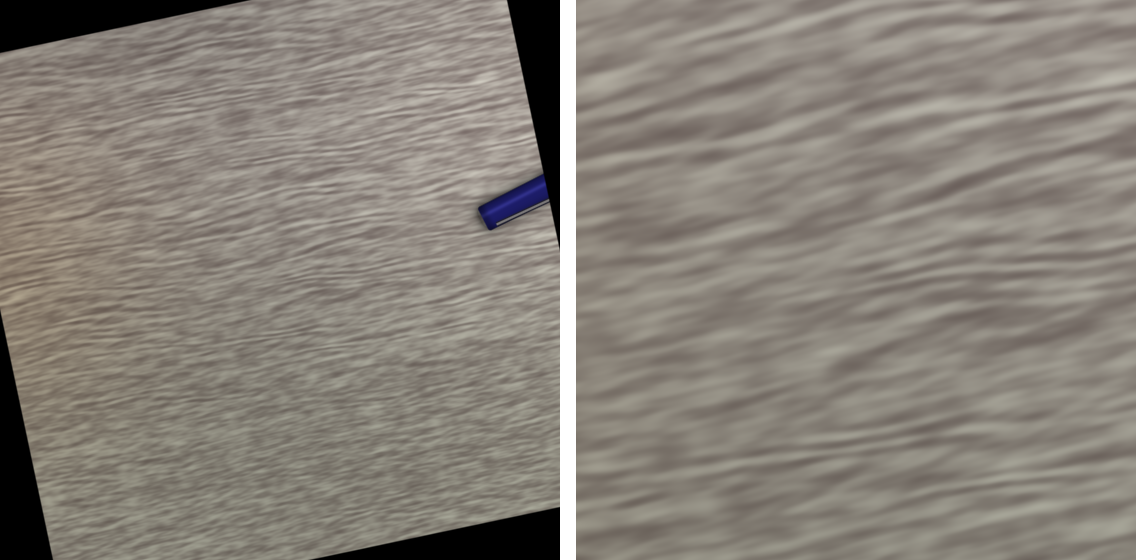
Left, the full canvas; right, a detail of the centre.
A Shadertoy shader for this texture:

```glsl
// A pale wood board, turned on a black ground, with a blue pen cap at its right.
// Narrow growth lines come from a wave whose phase is bent by gradient noise;
// slanted dashes and fine pores break them up, broad gradients add room light.

#define BOARD_ANGLE 0.2085
#define GRAIN_ANGLE 0.170
#define PEN_ANGLE 0.475
#define LINE_COUNT 60.0
#define DASH_FREQ vec2(20.0, 118.0)
#define PORE_FREQ vec2(50.0, 195.0)
#define GRAIN_CONTRAST 1.0
#define WOOD_DARK vec3(0.445, 0.408, 0.388)
#define WOOD_PALE vec3(0.640, 0.626, 0.588)
#define PEN_BLUE vec3(0.100, 0.100, 0.370)
#define PEN_TIP vec2(0.363, 0.108)

// Coordinates along and across an axis at the given angle
vec2 toAxes(vec2 p, float angle) {
    float c = cos(angle), s = sin(angle);
    return vec2(c * p.x + s * p.y, c * p.y - s * p.x);
}

// Random unit gradient for a lattice cell
vec2 cellGradient(vec2 cell) {
    uvec2 k = uvec2(ivec2(cell) + 32768);
    uint h = k.x * 1597u ^ k.y * 51749u;
    h = (h ^ (h >> 15)) * 73471u;
    h = (h ^ (h >> 13)) * 94261u;
    h ^= h >> 16;
    float a = 6.2832 * float(h & 65535u) / 65536.0;
    return vec2(cos(a), sin(a));
}

float gradientNoise(vec2 p) {
    vec2 i = floor(p), f = p - i;
    vec2 w = f * f * f * (f * (f * 6.0 - 15.0) + 10.0);
    vec2 e = vec2(1.0, 0.0);
    float a = dot(cellGradient(i), f);
    float b = dot(cellGradient(i + e.xy), f - e.xy);
    float c = dot(cellGradient(i + e.yx), f - e.yx);
    float d = dot(cellGradient(i + e.xx), f - e.xx);
    return mix(mix(a, b, w.x), mix(c, d, w.x), w.y);
}

float boxDistance(vec2 p, vec2 halfSize, float radius) {
    vec2 d = abs(p) - halfSize + radius;
    return length(max(d, 0.0)) + min(max(d.x, d.y), 0.0) - radius;
}

float coverage(float dist, float blur) {
    return 1.0 - smoothstep(-blur, blur, dist);
}

vec3 woodColor(vec2 p) {
    vec2 q = toAxes(p, GRAIN_ANGLE);
    q.y += 0.016 * gradientNoise(q * vec2(2.2, 3.5) + 7.0);

    // Growth lines, strong in the middle and fading in patches
    float phase = LINE_COUNT * q.y;
    phase += 1.6 * gradientNoise(q * vec2(3.5, 17.0) + 31.0);
    phase += 0.9 * gradientNoise(q * vec2(9.0, 42.0) + 67.0);
    float patches = gradientNoise(q * vec2(5.0, 36.0) + 19.0);
    float lines = sin(6.2832 * phase) * clamp(0.55 + 1.3 * patches, 0.05, 1.0);
    float lineShare = mix(0.55, 1.0, smoothstep(-0.25, 0.0, q.y));

    // Short dashes and pores, tilted against the lines
    float band = gradientNoise(q * vec2(2.0, 30.0) + 91.0);
    vec2 slanted = vec2(q.x, q.y - 0.07 * q.x);
    float dash = gradientNoise(slanted * DASH_FREQ + 57.0);
    float pore = gradientNoise(slanted * PORE_FREQ + 143.0);

    float tone = 0.44 * lines * lineShare + 0.38 * band;
    tone += 0.72 * dash + mix(0.75, 0.40, lineShare) * pore;
    tone *= GRAIN_CONTRAST;
    tone /= 1.0 + 0.35 * abs(tone);
    return mix(WOOD_DARK, WOOD_PALE, 0.56 + tone);
}

// Bright right side, dim lower left and upper corner, warm left edge
vec3 roomLight(vec2 p) {
    vec2 glow = (p - vec2(0.45, 0.27)) * vec2(2.6, 2.8);
    vec2 dim = (p - vec2(-0.08, -0.30)) * vec2(2.2, 3.2);
    vec2 warm = (p - vec2(-0.52, 0.0)) * vec2(3.5, 3.0);
    float level = 1.0 + 0.16 * exp(-dot(glow, glow)) - 0.08 * exp(-dot(dim, dim));
    level -= 0.10 * smoothstep(0.25, 0.55, p.y) * smoothstep(0.4, -0.3, p.x);
    vec3 tint = mix(vec3(1.0), vec3(1.02, 0.96, 0.89), exp(-dot(warm, warm)));
    tint *= mix(vec3(0.985, 1.0, 0.97), vec3(1.0, 0.99, 1.0), smoothstep(-0.4, 0.3, p.y));
    return level * tint;
}

// Rounded cap with a soft shadow, a sheen and a grey clip
vec3 addPen(vec3 color, vec2 p, float pixel) {
    vec2 q = toAxes(p - PEN_TIP, PEN_ANGLE);
    float body = boxDistance(q - vec2(0.15, 0.0), vec2(0.15, 0.0235), 0.005);
    float shadow = boxDistance(q - vec2(0.145, 0.002), vec2(0.15, 0.022), 0.015);
    color *= 1.0 - 0.5 * exp(-max(shadow, 0.0) / 0.009);

    float across = q.y / 0.0235;
    float shade = 0.45 + 0.65 * sqrt(max(1.0 - across * across, 0.0));
    vec3 cap = PEN_BLUE * shade;
    cap += vec3(0.08, 0.08, 0.14) * exp(-pow((across - 0.25) * 6.0, 2.0));
    cap *= mix(0.7, 1.0, smoothstep(0.004, 0.018, q.x));
    color = mix(color, cap, coverage(body, pixel));

    vec2 r = q - vec2(0.155, -0.0205 - 0.04 * (q.x - 0.06));
    float clip = boxDistance(r, vec2(0.138, 0.0042), 0.002);
    vec3 metal = mix(vec3(0.48, 0.47, 0.47), vec3(0.12, 0.12, 0.17),
                     smoothstep(0.0005, 0.0035, abs(r.y)));
    return mix(color, metal, coverage(clip, pixel));
}

void mainImage(out vec4 fragColor, in vec2 fragCoord) {
    float size = min(iResolution.x, iResolution.y);
    vec2 p = (fragCoord - 0.5 * iResolution.xy) / size;
    float pixel = 1.0 / size;
    vec3 color = addPen(woodColor(p) * roomLight(p), p, pixel);
    float board = boxDistance(toAxes(p, BOARD_ANGLE), vec2(0.5), 0.0);
    fragColor = vec4(color * coverage(board, pixel), 1.0);
}
```
